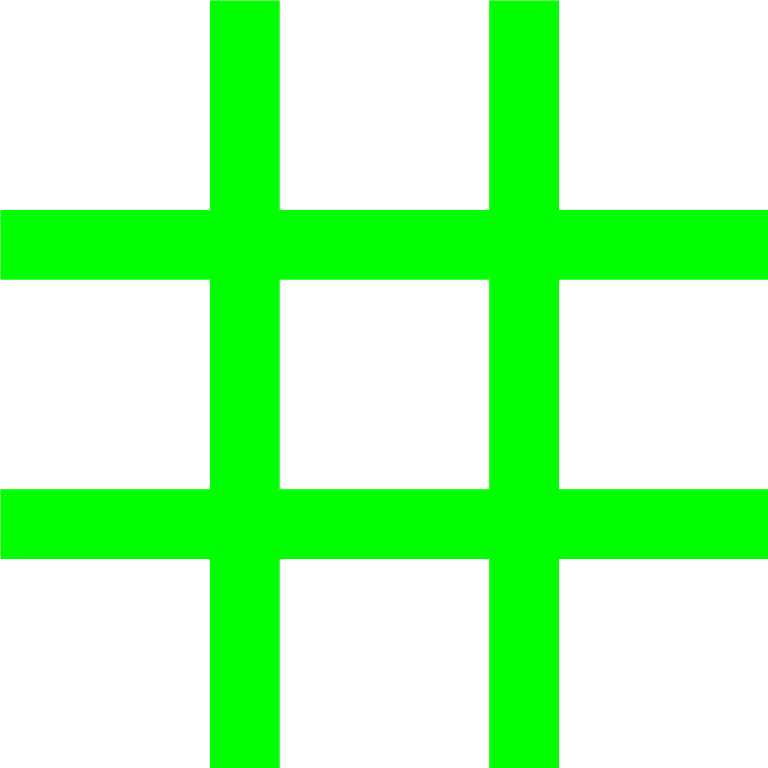
This pattern is drawn by a WebGL 1 fragment shader. Its source:

```glsl
precision highp float;
// A flat green lattice on white: two upright and two level bars cross to
// leave a three by three array of square openings. Each bar is the nearest
// one of an even series, drawn from its distance with box-filtered edges.

uniform vec2 u_resolution;

#define BAR_WIDTH (1.0 / 11.0)     // bar thickness
#define PITCH (4.0 / 11.0)         // spacing from bar to bar
#define FIRST_BAR (3.5 / 11.0)     // centre line of the first bar
#define MARGIN 0.0006              // thin gap at the left and top edges
#define BAR_COLOR vec3(0.0, 1.0, 0.0)
#define GROUND_COLOR vec3(1.0)

// Share of a pixel covered, from the signed depth inside an edge.
vec2 coverage(vec2 depth, vec2 pixel) {
  return clamp(depth / pixel + 0.5, 0.0, 1.0);
}

// Distance on each axis to the centre line of the nearest bar.
vec2 barDistance(vec2 p) {
  vec2 index = max(floor((p - FIRST_BAR) / PITCH + 0.5), 0.0);
  return abs(p - FIRST_BAR - index * PITCH);
}

void main() {
  vec2 pixel = 1.0 / u_resolution;
  vec2 uv = gl_FragCoord.xy * pixel;

  // The lattice is measured from the top left corner.
  vec2 p = vec2(uv.x, 1.0 - uv.y) - MARGIN;

  // Bars on each axis, trimmed where they start at the margin.
  vec2 bars = coverage(0.5 * BAR_WIDTH - barDistance(p), pixel);
  vec2 ends = coverage(p, pixel);
  float lattice = max(bars.x * ends.y, bars.y * ends.x);

  gl_FragColor = vec4(mix(GROUND_COLOR, BAR_COLOR, lattice), 1.0);
}
```
